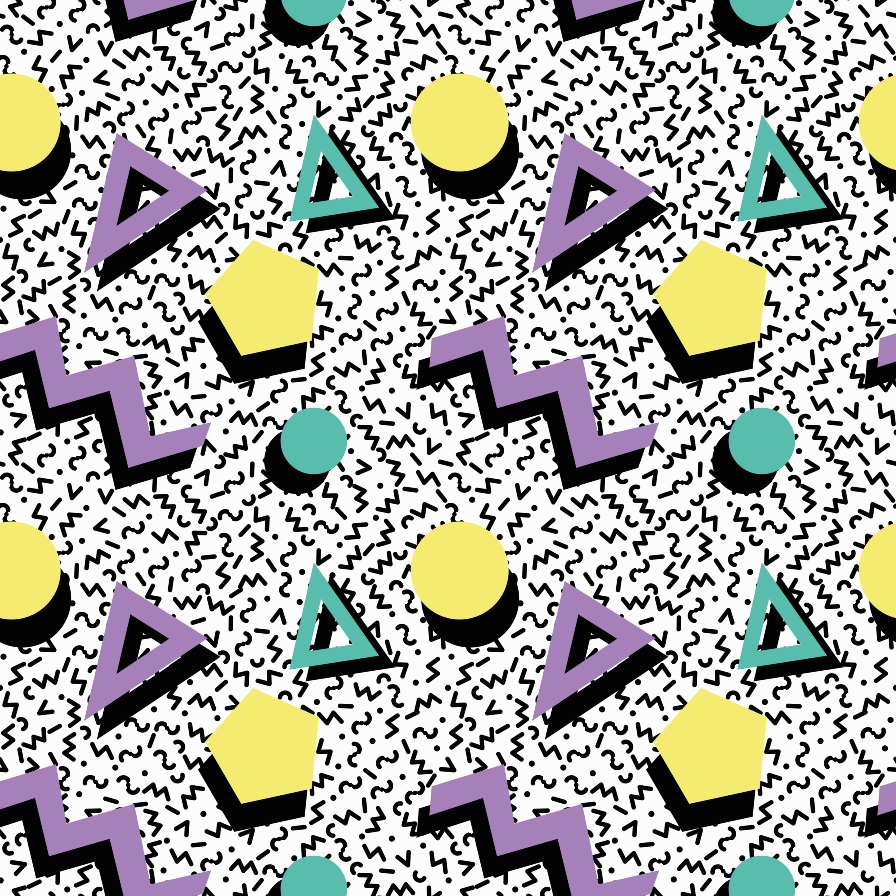
This pattern is drawn by a Shadertoy shader. Its source:

```glsl
// Retro geometric print: two by two repeats of bold flat shapes with black
// drop shadows, over a dense confetti of dots, dashes, hooks and zigzags.
// Shapes are wrapped distance functions; confetti sits on a tilted lattice.

const float REPEATS = 2.0;
const float TILE = 384.0;          // design units along one repeat
const float TAU = 6.28319;
const float STROKE = 1.9;          // half width of a confetti line
const float LATTICE_SCALE = 20.0;  // confetti cells along one repeat
const mat2 LATTICE = mat2(16.0, 12.0, -12.0, 16.0); // whole numbers, so it wraps

const vec3 PAPER = vec3(0.99);
const vec3 INK = vec3(0.01);
const vec3 YELLOW = vec3(0.96, 0.92, 0.44);
const vec3 PURPLE = vec3(0.65, 0.50, 0.72);
const vec3 TEAL = vec3(0.35, 0.74, 0.68);

vec3 hash3(vec2 p) {
    vec3 h = fract(p.xyx * vec3(0.1031, 0.1030, 0.0973));
    h += dot(h, h.yxz + 33.33);
    return fract((h.xxy + h.yzz) * h.zyx);
}

vec2 rotate(vec2 p, float angle) {
    float c = cos(angle), s = sin(angle);
    return vec2(c * p.x - s * p.y, s * p.x + c * p.y);
}

vec2 wrapTile(vec2 p) { return mod(p + 0.5 * TILE, TILE) - 0.5 * TILE; }

float cover(float d, float pixel) { return smoothstep(0.5, -0.5, d / pixel); }

// Distance functions
float segment(vec2 p, vec2 a, vec2 b) {
    vec2 e = b - a;
    return length(p - a - e * clamp(dot(p - a, e) / dot(e, e), 0.0, 1.0));
}

float halfPlane(vec2 p, vec2 a, vec2 b) {
    vec2 e = normalize(b - a);
    return dot(p - a, vec2(e.y, -e.x));
}

float triangleFrame(vec2 p, vec2 a, vec2 b, vec2 c, float width) {
    float d = max(halfPlane(p, a, b), max(halfPlane(p, b, c), halfPlane(p, c, a)));
    return abs(d + 0.5 * width) - 0.5 * width;
}

float pentagon(vec2 p, float radius, float turn) {
    float sector = TAU / 5.0;
    float a = mod(atan(p.y, p.x) - turn, sector) - 0.5 * sector;
    return length(p) * cos(a) - radius * cos(0.5 * sector);
}

float bolt(vec2 p) {
    vec2 v[12] = vec2[12](
        vec2(-97, -46), vec2(-35, -65), vec2(-26, -14), vec2(32, -31),
        vec2(46, 38), vec2(98, 26), vec2(91, 46), vec2(27, 65),
        vec2(11, -1), vec2(-41, 14), vec2(-53, -36), vec2(-99, -21));
    float d = 1e5, side = 1.0;
    for (int i = 0; i < 12; i++) {
        vec2 a = v[i], b = v[(i + 11) % 12], e = b - a, w = p - a;
        d = min(d, segment(p, a, b));
        bvec3 crossing = bvec3(p.y >= a.y, p.y < b.y, e.x * w.y > e.y * w.x);
        if (all(crossing) || !any(crossing)) side = -side;
    }
    return side * d;
}

float halfRing(vec2 p, float r) {
    p.x = abs(p.x);
    return p.y > 0.0 ? abs(length(p) - r) : length(p - vec2(r, 0.0));
}

float wave(vec2 p, float r) {
    p = p.x < 0.0 ? -p : p;
    return halfRing(p - vec2(r, 0.0), r);
}

float zigzag(vec2 p, int count, float stride, float height) {
    float d = 1e5, y = height;
    vec2 a = vec2(-0.5 * float(count) * stride, -y);
    for (int i = 0; i < count; i++) {
        vec2 b = vec2(a.x + stride, y);
        d = min(d, segment(p, a, b));
        a = b;
        y = -y;
    }
    return d;
}

// Large and small marks alternate so that neighbours keep clear
float mark(vec2 p, float pick, bool large) {
    if (large) {
        if (pick < 0.28) return wave(p, 4.6);
        if (pick < 0.52) return zigzag(p, 3, 6.2, 4.2);
        if (pick < 0.80) return zigzag(p, 4, 5.4, 4.0);
        return zigzag(p, 2, 5.2, 5.0);
    }
    if (pick < 0.38) return length(p) - 0.7;
    if (pick < 0.72) return zigzag(p, 1, 10.0, 0.0);
    return halfRing(p + vec2(0.0, 2.0), 4.4);
}

float confetti(vec2 p) {
    vec2 q = LATTICE * (p / TILE);
    float d = 1e5;
    for (int j = -1; j <= 1; j++)
    for (int i = -1; i <= 1; i++) {
        vec2 id = floor(q) + vec2(i, j);
        vec3 h = hash3(mod(id * LATTICE, LATTICE_SCALE * LATTICE_SCALE) + 7.0);
        vec2 local = (q - id - 0.5) * TILE / LATTICE_SCALE;
        local = rotate(local - 3.0 * (h.xy - 0.5), TAU * h.y);
        d = min(d, mark(local, h.z, mod(id.x + id.y, 2.0) < 0.5));
    }
    return d - STROKE;
}

float shape(int kind, vec2 p) {
    if (kind == 0) return length(p) - 42.0;
    if (kind == 1) return length(p) - 28.5;
    if (kind == 2) return pentagon(p, 52.5, 0.73);
    if (kind == 3) return triangleFrame(p, vec2(-16, -56), vec2(62, -7), vec2(-44, 64), 18.0);
    if (kind == 4) return triangleFrame(p, vec2(-11, -57), vec2(45, 23), vec2(-32, 35), 13.0);
    return bolt(p);
}

void mainImage(out vec4 fragColor, in vec2 fragCoord) {
    vec2 uv = fragCoord / iResolution.xy;
    vec2 p = vec2(uv.x, 1.0 - uv.y) * REPEATS * TILE; // y runs downward
    float pixel = REPEATS * TILE / iResolution.y;

    vec2 centre[6] = vec2[6](vec2(10, 105), vec2(269, 378), vec2(228, 257),
                             vec2(116, 170), vec2(280, 155), vec2(83, 336));
    vec2 shadow[6] = vec2[6](vec2(9, 24), vec2(-14, 17), vec2(-6, 24),
                             vec2(11, 16), vec2(14, 10), vec2(-11, 19));
    vec3 fill[6] = vec3[6](YELLOW, TEAL, YELLOW, PURPLE, TEAL, PURPLE);

    vec3 color = mix(PAPER, INK, cover(confetti(p), pixel));
    for (int i = 0; i < 6; i++) {
        vec2 local = p - centre[i];
        color = mix(color, INK, cover(shape(i, wrapTile(local - shadow[i])), pixel));
        color = mix(color, fill[i], cover(shape(i, wrapTile(local)), pixel));
    }
    fragColor = vec4(color, 1.0);
}
```
